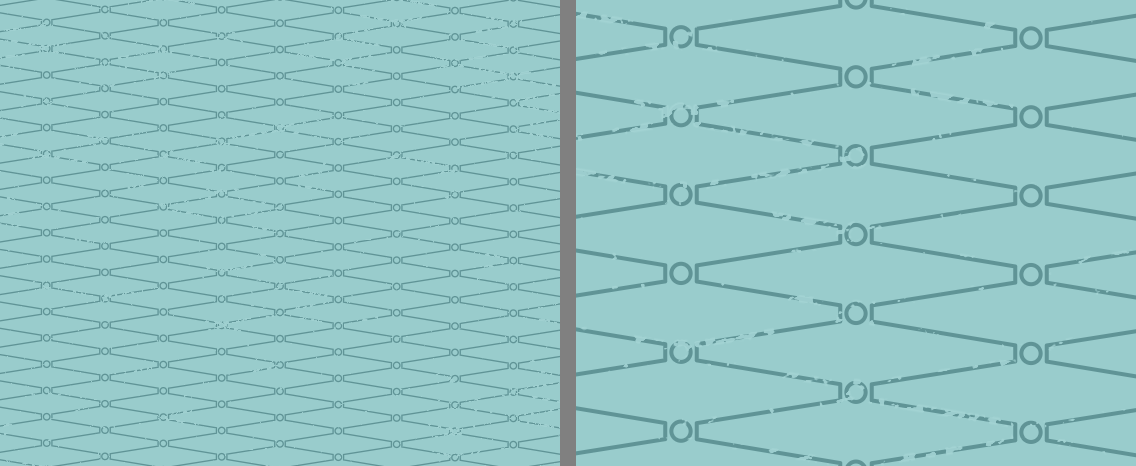
Left: the whole. Right: its middle third, enlarged.
Reproduce this pattern procedurally as a Shadertoy shader.

```glsl
// Teal lattice of stretched hexagons with bracketed rings at the joints, lightly worn.

const float COLUMNS = 9.6;      // column spacings across the canvas
const float ROW_PITCH = 0.4507; // all lengths below are in column spacings
const float TILT = 0.0034;
const vec2 FIRST_JOINT = vec2(0.8, 0.384);
const vec2 BRACKET = vec2(0.09, 0.046);
const float RING_RADIUS = 0.055;
const float HALF_STROKE = 0.0115;

const vec3 GROUND = vec3(0.60, 0.80, 0.80);
const vec3 INK = vec3(0.375, 0.58, 0.59);
const vec3 CHALK = vec3(0.68, 0.86, 0.86);

float hash(vec2 p) {
    vec3 q = fract(vec3(p.xyx) * 0.1031);
    q += dot(q, q.yzx + 33.33);
    return fract((q.x + q.y) * q.z);
}

float valueNoise(vec2 p) {
    vec2 cell = floor(p);
    vec2 f = fract(p);
    vec2 u = f * f * (3.0 - 2.0 * f);
    float low = mix(hash(cell), hash(cell + vec2(1.0, 0.0)), u.x);
    float high = mix(hash(cell + vec2(0.0, 1.0)), hash(cell + 1.0), u.x);
    return mix(low, high, u.y);
}

float segmentDistance(vec2 p, vec2 a, vec2 b) {
    vec2 ab = b - a;
    float t = clamp(dot(p - a, ab) / dot(ab, ab), 0.0, 1.0);
    return length(p - a - ab * t);
}

// Centre line distance around one joint, mirrored into a single quadrant
float jointDistance(vec2 p, float pitch, vec2 corner, float radius) {
    p = abs(p);
    float ring = abs(length(p) - radius);
    float bracket = segmentDistance(p, vec2(corner.x, 0.0), corner);
    float strut = segmentDistance(p, corner, vec2(0.5, pitch * 0.25));
    return min(ring, min(bracket, strut));
}

// Alternate columns drop by half a row
float latticeDistance(vec2 p, float pitch) {
    float column = round(p.x);
    p.x -= column;
    p.y -= 0.5 * pitch * mod(column, 2.0);
    p.y -= pitch * round(p.y / pitch);
    return jointDistance(p, pitch, BRACKET, RING_RADIUS);
}

// Small flecks gathered in patches, denser toward the top
float wearAmount(vec2 p) {
    float patches = valueNoise(p * vec2(1.3, 2.2) + 17.0);
    float topBias = 0.12 * (1.0 - smoothstep(0.5, 3.5, p.y));
    float worn = smoothstep(0.5, 0.9, patches + topBias);
    vec2 streak = vec2(p.x - 0.3 * p.y, p.y + 0.3 * p.x);
    float flecks = 0.65 * valueNoise(streak * vec2(17.0, 30.0))
                 + 0.35 * valueNoise(streak * vec2(48.0, 65.0) + 9.0);
    float cutoff = mix(0.80, 0.50, worn);
    return smoothstep(cutoff, cutoff + 0.08, flecks);
}

float strokeCoverage(float dist, float halfWidth, float pixel) {
    return clamp(0.5 + (halfWidth - dist) / pixel, 0.0, 1.0);
}

void mainImage(out vec4 fragColor, in vec2 fragCoord) {
    float pixel = COLUMNS / iResolution.x;
    vec2 p = vec2(fragCoord.x, iResolution.y - fragCoord.y) * pixel;

    vec2 lattice = p - FIRST_JOINT;
    lattice.y -= TILT * lattice.x;
    float dist = latticeDistance(lattice, ROW_PITCH);

    float ink = strokeCoverage(dist, HALF_STROKE, pixel);
    float wear = wearAmount(p);

    // Worn ink shows the ground with a faint chalky halo
    float chalk = wear * (1.0 - smoothstep(0.012, 0.03, dist));
    vec3 color = mix(GROUND, CHALK, 0.5 * chalk);
    color = mix(color, INK, ink * (1.0 - 0.9 * wear));
    fragColor = vec4(color, 1.0);
}
```
